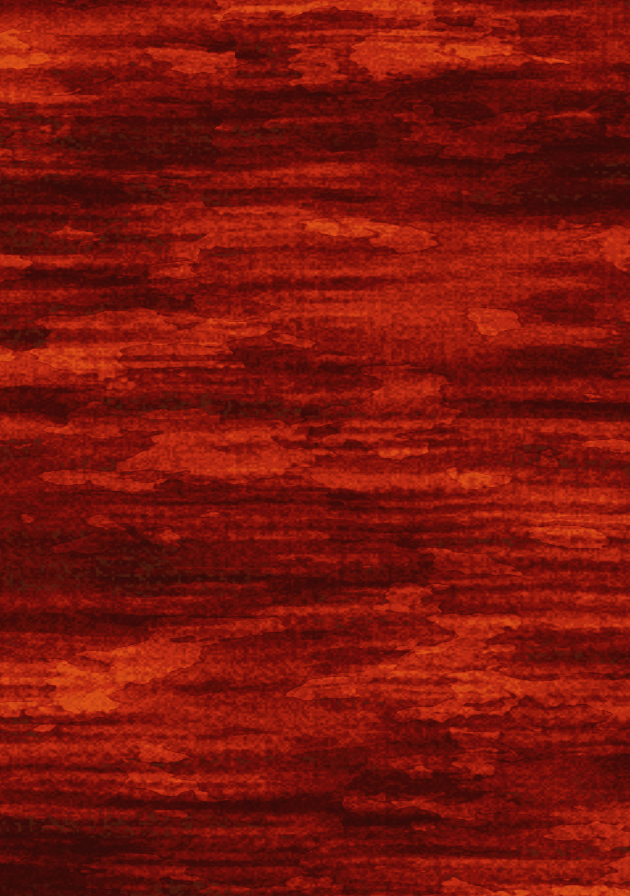
Give the GLSL for this texture, as a WebGL 2 fragment shader.

```glsl
#version 300 es
precision highp float;
// Woven abstract in reds: wide light and dark bands, thin horizontal streaks
// and ragged blotches are summed into one tone from stretched value noise.
// The tone is ranked by a logistic curve, then coloured by a ramp of reds.

uniform vec2 u_resolution;
out vec4 fragColor;

float hash(vec2 cell) {
  return fract(sin(dot(cell, vec2(127.1, 311.7))) * 43758.5453);
}

float noise(vec2 p) {
  vec2 i = floor(p), f = fract(p);
  f = f * f * (3.0 - 2.0 * f);
  return mix(mix(hash(i), hash(i + vec2(1, 0)), f.x),
             mix(hash(i + vec2(0, 1)), hash(i + vec2(1, 1)), f.x), f.y);
}

float fbm(vec2 p) {
  float sum = 0.0, weight = 0.53;
  for (int i = 0; i < 4; i++) {
    sum += weight * noise(p);
    p = p * 2.03 + vec2(17.3, 9.1);
    weight *= 0.5;
  }
  return sum;
}

// Piecewise ramp whose stops follow the share of each red
vec3 reds(float rank) {
  vec3 c = mix(vec3(0.21, 0.04, 0.03), vec3(0.27, 0.04, 0.03), smoothstep(0.0, 0.04, rank));
  c = mix(c, vec3(0.36, 0.05, 0.03), smoothstep(0.04, 0.16, rank));
  c = mix(c, vec3(0.44, 0.05, 0.04), smoothstep(0.16, 0.35, rank));
  c = mix(c, vec3(0.52, 0.07, 0.04), smoothstep(0.35, 0.57, rank));
  c = mix(c, vec3(0.62, 0.11, 0.05), smoothstep(0.57, 0.78, rank));
  c = mix(c, vec3(0.73, 0.16, 0.07), smoothstep(0.78, 0.93, rank));
  return mix(c, vec3(0.83, 0.29, 0.08), smoothstep(0.93, 1.0, rank));
}

void main() {
  vec2 p = gl_FragCoord.xy / u_resolution.y;

  // Pile of the weave: fine tufts and coarser speckle
  float tuft = noise(p * vec2(340.0, 400.0)) - 0.5;
  float speckle = noise(p * vec2(150.0, 210.0) + 40.0) - 0.5;

  // Ragged wobble keeps the edges of every layer uneven
  vec2 q = p;
  q.y += 0.014 * (fbm(p * vec2(7.0, 12.0)) - 0.5) + 0.0015 * speckle;
  q.x += 0.05 * (fbm(p * vec2(9.0, 45.0) + 5.0) - 0.5);

  // A torn vertical seam, where the streaks change over
  float seam = 0.36 + 0.34 * (noise(vec2(3.7, q.y * 6.0)) - 0.5);
  float side = step(seam, q.x);

  // Wide bands
  float drift = 0.10 * (noise(vec2(q.x * 3.0, q.y * 4.0) + 21.0) - 0.5);
  float tone = 0.5 * cos(6.2832 * (q.y + drift - 0.23) / 0.24);
  tone += 3.2 * (fbm(q * vec2(2.6, 13.0) + 8.0) - 0.5);

  // Soft streaks, with another pattern on each side of the seam
  tone += 3.0 * (fbm(vec2(q.x * 3.0, q.y * 48.0) + 31.0 * side) - 0.5);

  // Crisp parallel lines inside broad patches
  float lined = smoothstep(0.38, 0.62, noise(q * vec2(4.0, 8.0) + 60.0) + 0.12 * side);
  float line = noise(vec2(q.x * 4.5, q.y * 135.0) + 13.0 * side);
  line = smoothstep(0.5, 0.66, line + 0.15 * speckle) - smoothstep(0.5, 0.34, line + 0.15 * speckle);
  tone += 0.55 * lined * line;

  // Light blotches with dark rims, and dark stains
  float shape = fbm(q * vec2(11.0, 30.0) + 75.0) + 0.04 * speckle;
  float blotch = smoothstep(0.59, 0.62, shape);
  float rim = smoothstep(0.56, 0.585, shape) - blotch;
  float stain = smoothstep(0.59, 0.63, fbm(q * vec2(8.0, 38.0) + 110.0) + 0.05 * speckle);
  tone += 0.8 * blotch - 0.4 * rim - 0.75 * stain;

  tone += 0.85 * tuft + 0.65 * speckle;
  float rank = 1.0 / (1.0 + exp(-1.8 * tone));
  vec3 color = reds(rank);

  // Brown threads showing through the darker areas
  float worn = smoothstep(0.50, 0.62, fbm(q * vec2(5.0, 26.0) + 150.0));
  float thread = smoothstep(0.05, 0.3, noise(p * vec2(230.0, 260.0) + 90.0) - 0.5);
  color = mix(color, vec3(0.34, 0.13, 0.06), 0.6 * worn * thread * smoothstep(0.6, 0.3, rank));

  color *= 1.0 + 0.12 * tuft;
  fragColor = vec4(color, 1.0);
}
```
